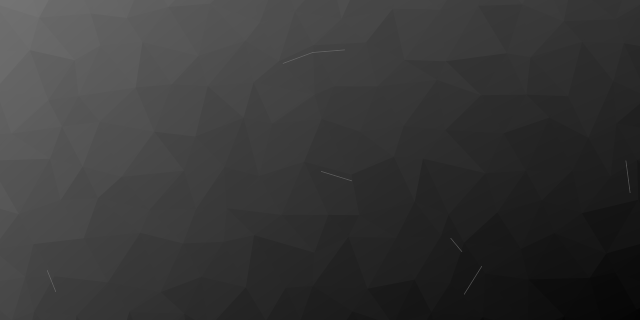
Give the GLSL for this background, as a WebGL 1 fragment shader.

```glsl
precision highp float;
// Low-poly mesh of grey triangles fading from a light upper left to a black lower right.

uniform vec2 u_resolution;

const vec2 CANVAS = vec2(2.0, 1.0);
const vec2 CELL = vec2(0.135, 0.12);
const float JITTER = 0.56;
const float FACET_FLATNESS = 0.6;
const float FACET_VARIATION = 0.018;
const float HAIRLINE_TONE = 0.5;

vec2 hash22(vec2 p) {
  vec3 h = fract(p.xyx * vec3(0.1031, 0.1030, 0.0973));
  h += dot(h, h.yzx + 33.33);
  return fract((h.xx + h.yz) * h.zy);
}

// Bilinear shade between the corners, sagging a little in the middle.
float shade(vec2 p) {
  vec2 uv = p / CANVAS;
  float left = mix(0.26, 0.45, uv.y);
  float right = mix(0.02, 0.20, uv.y);
  return mix(left, right, uv.x) - 0.1 * uv.x * (1.0 - uv.x);
}

// Jittered vertex of a skewed lattice.
vec2 meshVertex(vec2 id) {
  vec2 offset = JITTER * (hash22(id + 40.0) - 0.5);
  return (vec2(id.x + 0.5 * id.y, id.y) + offset) * CELL;
}

// Signed distance to the line a-b, positive on its right side.
float edgeDistance(vec2 p, vec2 a, vec2 b) {
  vec2 e = b - a;
  return dot(p - a, normalize(vec2(e.y, -e.x)));
}

// Tone times coverage, and coverage, of one counter-clockwise triangle.
vec2 facet(vec2 p, vec2 a, vec2 b, vec2 c, float random, float pixel) {
  float d = max(edgeDistance(p, a, b), max(edgeDistance(p, b, c), edgeDistance(p, c, a)));
  float coverage = clamp(0.5 - d / pixel, 0.0, 1.0);
  float tone = mix(shade(p), shade((a + b + c) / 3.0), FACET_FLATNESS);
  tone += FACET_VARIATION * (random - 0.5);
  return vec2(tone, 1.0) * coverage;
}

// Blend of all triangles around a point.
float mesh(vec2 p, float pixel) {
  vec2 q = p / CELL;
  vec2 base = floor(vec2(q.x - 0.5 * q.y, q.y));
  vec2 sum = vec2(0.0);
  for (int j = -1; j <= 1; j++) {
    for (int i = -1; i <= 1; i++) {
      vec2 id = base + vec2(float(i), float(j));
      vec2 a = meshVertex(id);
      vec2 b = meshVertex(id + vec2(1.0, 0.0));
      vec2 c = meshVertex(id + vec2(0.0, 1.0));
      vec2 d = meshVertex(id + vec2(1.0, 1.0));
      vec2 random = hash22(id + 91.0);
      sum += facet(p, a, b, c, random.x, pixel);
      sum += facet(p, b, d, c, random.y, pixel);
    }
  }
  return sum.y > 0.0 ? sum.x / sum.y : shade(p);
}

float segmentDistance(vec2 p, vec2 a, vec2 b) {
  vec2 e = b - a;
  float t = clamp(dot(p - a, e) / dot(e, e), 0.0, 1.0);
  return length(p - a - e * t);
}

// Distance to the few bright seams between facets.
float seamDistance(vec2 p) {
  float d = segmentDistance(p, vec2(0.885, 0.802), vec2(0.977, 0.836));
  d = min(d, segmentDistance(p, vec2(0.977, 0.836), vec2(1.076, 0.844)));
  d = min(d, segmentDistance(p, vec2(1.005, 0.464), vec2(1.099, 0.435)));
  d = min(d, segmentDistance(p, vec2(1.956, 0.497), vec2(1.969, 0.398)));
  d = min(d, segmentDistance(p, vec2(1.409, 0.255), vec2(1.443, 0.214)));
  d = min(d, segmentDistance(p, vec2(1.505, 0.167), vec2(1.451, 0.081)));
  return min(d, segmentDistance(p, vec2(0.148, 0.154), vec2(0.174, 0.089)));
}

void main() {
  vec2 p = gl_FragCoord.xy / u_resolution * CANVAS;
  float pixel = 1.0 / u_resolution.y;
  float tone = mesh(p, pixel);

  // Thin seams over the facets
  float halfWidth = 0.001;
  float seam = clamp((halfWidth - seamDistance(p)) / pixel + 0.5, 0.0, 1.0);
  tone = mix(tone, HAIRLINE_TONE, 0.6 * seam);

  gl_FragColor = vec4(vec3(clamp(tone, 0.0, 1.0)), 1.0);
}
```
